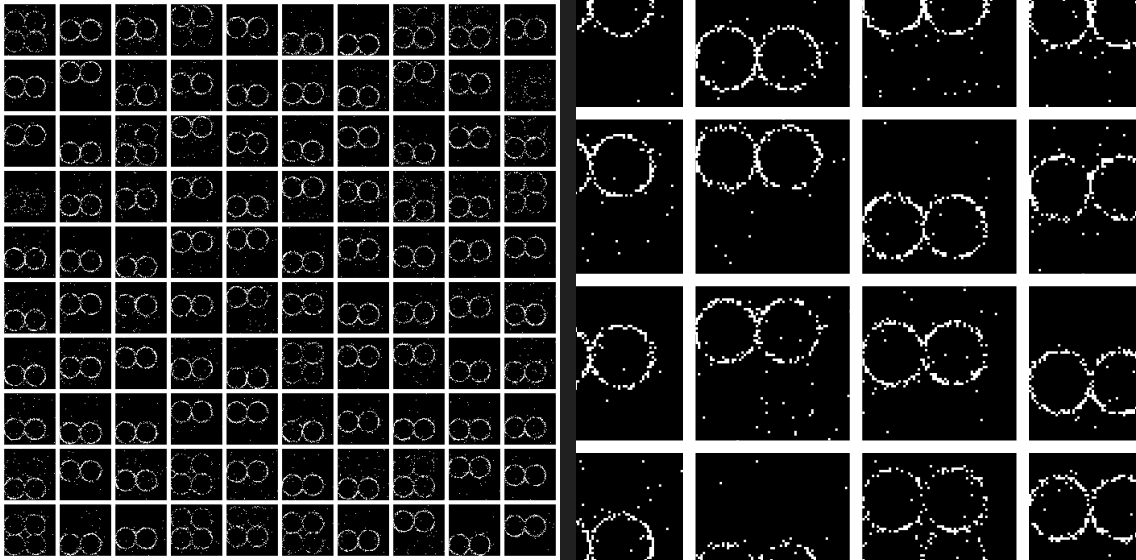
Left, the full canvas; right, a detail of the centre.
Write a WebGL 1 fragment shader that draws this pattern.

```glsl
precision highp float;
uniform vec2 u_resolution;

float hash(vec2 p) {
    vec3 q = fract(vec3(p.xyx) * 0.1031);
    q += dot(q, q.yzx + 33.33);
    return fract((q.x + q.y) * q.z);
}

// Chance of a dot around two touching rings at the given height
float ringPair(vec2 p, float height, float seed) {
    vec2 c = vec2(abs(p.x - 0.4) - 0.2, p.y - height);
    float d = abs(length(c) - 0.2);
    float angle = atan(c.y, c.x + 0.0001);
    float patchy = 0.85 + 0.25 * sin(angle * 3.0 + seed * 40.0 + p.x * 9.0);
    return patchy * (exp(-d * d / 0.00017) + 0.05 * exp(-d / 0.035));
}

// Length of the pixel's footprint that falls in a unit cell, as a fraction
vec2 overlap(vec2 cell, vec2 p, vec2 halfPixel) {
    vec2 span = min(cell + 1.0, p + halfPixel) - max(cell, p - halfPixel);
    return max(span, 0.0) / (2.0 * halfPixel);
}

void main() {
    vec2 uv = gl_FragCoord.xy / u_resolution;
    vec2 pixel = 1.0 / (u_resolution * 0.0918);

    // Ten by ten tiles with white gutters
    vec2 t = (uv - 0.00375) / 0.09925;
    vec2 tile = clamp(floor(t), 0.0, 9.0);
    vec2 q = (t - tile - 0.5) * 0.09925 / 0.0918 + 0.5;
    vec2 inside = clamp((0.5 - abs(q - 0.5)) / pixel + 0.5, 0.0, 1.0);

    // Height and strength of the pairs in this tile
    float kind = hash(tile + 17.3);
    float pick = hash(tile * 3.7 + 51.9);
    float seed = hash(tile * 5.1 + 83.7);
    float lower = 0.21 + 0.58 * pow(pick, 1.3);
    float upper = lower > 0.5 ? lower - 0.4 : lower + 0.4;
    float lowerStrength = 0.8;
    float upperStrength = 0.05 * seed * seed;
    if (kind > 0.83) {
        lower = 0.2 + 0.2 * pick;
        upper = lower + 0.38;
        lowerStrength = mix(0.2, 0.8, seed);
        upperStrength = mix(0.65, 0.15, seed);
    }
    if (kind > 0.97) {
        lower = 0.36;
        upper = 0.45;
        lowerStrength = 0.2;
        upperStrength = 0.13;
    }
    float scatter = mix(0.0006, 0.005, seed * seed);

    // Random square dots, averaged over the pixel
    vec2 p = q * 64.0;
    vec2 halfPixel = pixel * 32.0;
    float dots = 0.0;
    for (int j = -2; j <= 2; j++) {
        for (int i = -2; i <= 2; i++) {
            vec2 cell = floor(p) + vec2(float(i), float(j));
            vec2 area = overlap(cell, p, halfPixel);
            vec2 centre = (cell + 0.5) / 64.0;
            float chance = scatter
                + lowerStrength * ringPair(centre, lower, seed)
                + upperStrength * ringPair(centre, upper, pick);
            float lit = step(hash(cell + tile * 71.0 + 9.2), chance);
            dots += lit * area.x * area.y;
        }
    }

    float shade = mix(1.0, dots, inside.x * inside.y);
    gl_FragColor = vec4(vec3(min(shade, 1.0)), 1.0);
}
```
